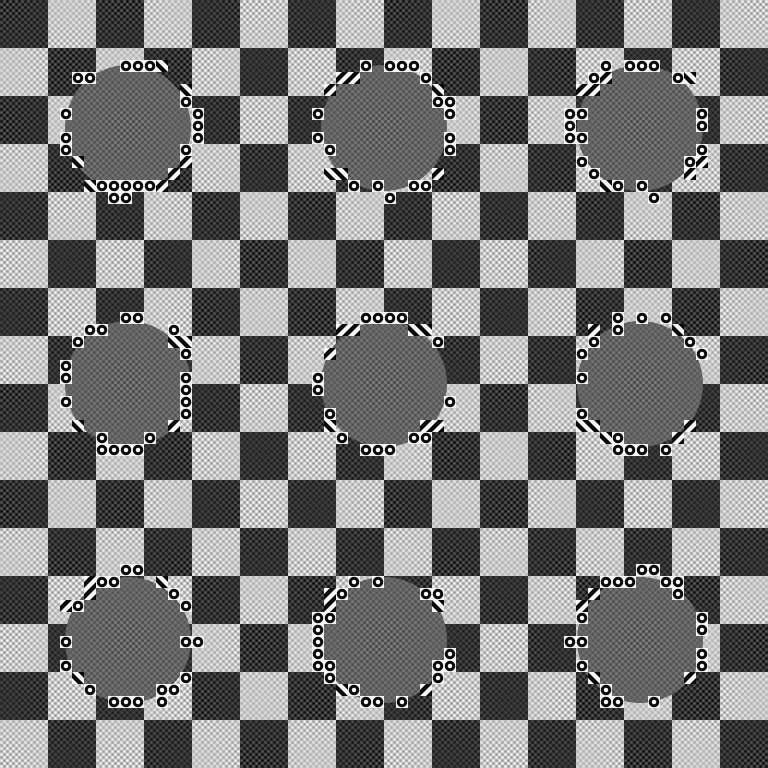
Write a Shadertoy shader that draws this pattern.

```glsl
// Woven 16 by 16 checkerboard with nine grey discs whose rims are broken by tiny rings and stripes.

const float PI = 3.14159265;

// Integer hash of a grid cell, from 0 to 1.
float hash(ivec2 cell, uint seed) {
    uint h = uint(cell.x) * 1597334677u ^ uint(cell.y) * 3812015801u ^ seed * 668265263u;
    h = (h ^ (h >> 15)) * 2246822519u;
    h = (h ^ (h >> 13)) * 3266489917u;
    return float((h ^ (h >> 16)) & 0xffffu) / 65535.0;
}

// Offset from the centre of the nearest of the 3 by 3 discs.
vec2 discOffset(vec2 uv) {
    return (fract(uv * 3.0) - 0.5) / 3.0;
}

// Signed distance to the disc rim.
float discDistance(vec2 uv) {
    return length(discOffset(uv)) - 0.082;
}

// Fine over-and-under weave whose strength drifts across the cloth.
float weave(vec2 uv) {
    vec2 thread = sin(256.0 * PI * uv);
    vec2 drift = cos(12.0 * PI * uv);
    return thread.x * thread.y * (0.85 + 0.4 * drift.x * drift.y);
}

// Black ring on white, or diagonal stripes that follow the rim.
float rimMark(vec2 p, vec2 offset, ivec2 block, float blur) {
    float ring = smoothstep(-blur, blur, abs(length(p) - 0.62) - 0.25);
    float lean = sign(offset.x * offset.y);
    float band = sin(PI * (p.x + lean * p.y));
    float stripes = smoothstep(-PI * blur, PI * blur, band);
    vec2 a = abs(normalize(offset));
    bool diagonal = abs(a.x - a.y) < 0.45 && hash(block, 2u) < 0.6;
    return diagonal ? stripes : ring;
}

void mainImage(out vec4 fragColor, in vec2 fragCoord) {
    vec2 uv = fragCoord / iResolution.xy;
    float px = 1.0 / min(iResolution.x, iResolution.y);

    // Checks
    vec2 side = clamp(sin(16.0 * PI * uv) / (8.0 * PI * px), -1.0, 1.0);
    float light = 0.5 + 0.5 * side.x * side.y;
    float cloth = weave(uv);
    float shade = mix(0.195 + 0.15 * cloth, 0.785 + 0.19 * cloth, light);

    // Discs
    float disc = 1.0 - smoothstep(-0.6 * px, 0.6 * px, discDistance(uv));
    shade = mix(shade, 0.39 + 0.12 * cloth, disc);

    // Scattered marks in the blocks that straddle a rim
    vec2 grid = uv * 64.0;
    ivec2 block = ivec2(floor(grid));
    vec2 centre = (floor(grid) + 0.5) / 64.0;
    float rim = discDistance(centre) * 64.0;
    if (rim > -0.45 && rim < 0.75 && hash(block, 1u) < 0.6) {
        float mark = rimMark(fract(grid) * 2.0 - 1.0, discOffset(centre), block, 80.0 * px);
        shade = mix(0.03, 0.97, mark);
    }

    fragColor = vec4(vec3(shade), 1.0);
}
```
